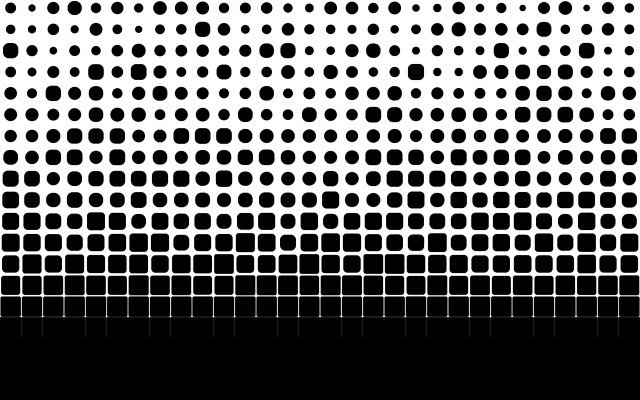
A Shadertoy shader for this pattern:

```glsl
// Halftone grid: scattered black dots swell row by row into squares and solid black.

float hash(vec2 p) {
    vec3 q = fract(p.xyx * vec3(0.1031, 0.1030, 0.0973));
    q += dot(q, q.yzx + 33.33);
    return fract((q.x + q.y) * q.z);
}

float roundedBox(vec2 p, float halfSize, float corner) {
    vec2 e = abs(p) - halfSize + corner;
    return length(max(e, 0.0)) + min(max(e.x, e.y), 0.0) - corner;
}

// Half width of a dot, in cells: the mean grows downward, the scatter upward.
float dotSize(vec2 cell) {
    float row = cell.y;
    float mean = 0.355 - 0.0125 * max(row, 0.0) + 0.024 * max(-row, 0.0);
    mean += 0.006 * step(row, -5.5);
    float scatter = 0.04 + 0.06 * smoothstep(2.0, 7.0, row);
    scatter *= smoothstep(-5.5, -2.0, row);
    return mean + scatter * (2.0 * hash(cell + 40.0) - 1.0);
}

void mainImage(out vec4 fragColor, in vec2 fragCoord) {
    // Thirty columns; one row is centered on the middle of the canvas.
    vec2 grid = (fragCoord - 0.5 * iResolution.xy) / iResolution.x * 30.0;
    vec2 cell = floor(grid + vec2(0.0, 0.5));
    vec2 local = grid - cell - vec2(0.5, 0.0);

    // Small dots are circles; larger ones get tighter corners.
    float size = dotSize(cell);
    float corner = min(size, 0.04 + 1.55 * max(0.5 - size, 0.0));
    float dist = roundedBox(local, size, corner);

    // White paper between the dots, with a faint last row over solid black.
    float paper = smoothstep(-0.025, 0.035, dist);
    paper *= smoothstep(-6.5, -6.4, grid.y);
    fragColor = vec4(vec3(paper), 1.0);
}
```
